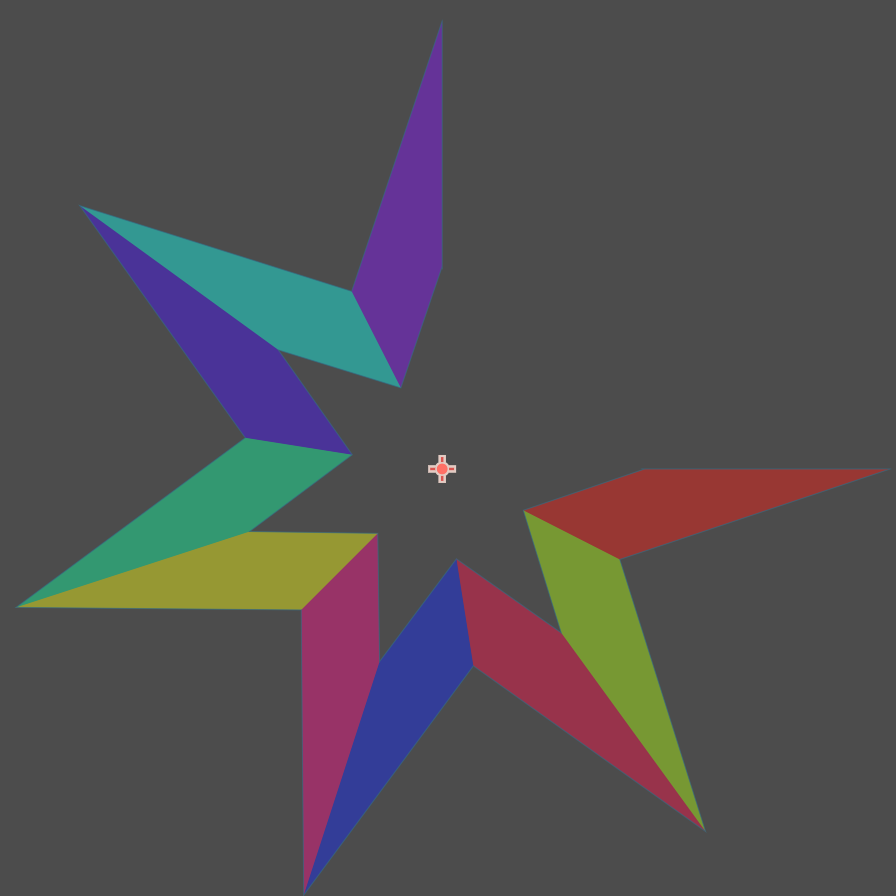
Give the GLSL for this background, as a WebGL 2 fragment shader.

```glsl
#version 300 es
precision highp float;
// An open, folded star ribbon of coloured facets around a small cross marker on grey.

uniform vec2 u_resolution;
out vec4 outColor;

const float STEP = radians(27.0); // angle of one facet

// Facet hues, counter-clockwise from the top tip
const float HUES[10] = float[10](0.75, 0.49, 0.705, 0.436, 0.169, 0.913, 0.65, 0.96, 0.22, 0.008);

vec3 facetColor(float index) {
    float hue = HUES[int(clamp(index, 0.0, 9.0))];
    vec3 ramp = clamp(abs(fract(hue + vec3(0.0, 2.0, 1.0) / 3.0) * 6.0 - 3.0) - 1.0, 0.0, 1.0);
    return 0.595 * mix(vec3(1.0), ramp, 0.667);
}

// Signed distance to the line from a to b, positive on its right
float sideOf(vec2 p, vec2 a, vec2 b) {
    vec2 d = normalize(b - a);
    return dot(p - a, vec2(d.y, -d.x));
}

float box(vec2 p, vec2 halfSize) {
    vec2 d = abs(p) - halfSize;
    return max(d.x, d.y);
}

void main() {
    float px = 1.0 / min(u_resolution.x, u_resolution.y);
    vec2 p = (gl_FragCoord.xy - 0.5 * u_resolution) * px + vec2(0.0065, 0.0234);
    float r = length(p);

    // Facet coordinate: 0 at the top tip, 10 at the right tip
    float turn = atan(p.x - p.y, -p.x - p.y + 1e-7);
    float facet = (turn + radians(135.0)) / STEP;

    // Mirror every arm into one wedge, with its tip on the x axis
    float fold = abs(facet - 2.0 * round(facet * 0.5)) * STEP;
    vec2 q = r * vec2(cos(fold), sin(fold));
    vec2 valley = vec2(cos(STEP), sin(STEP));
    float outer = sideOf(q, vec2(0.5, 0.0), 0.2225 * valley);
    float inner = sideOf(q, vec2(0.226, 0.0), 0.1016 * valley);
    float gap = min(p.x, p.y); // the open quadrant
    float star = max(max(outer, -inner), gap);

    // Facets, blended across their shared edges
    float seam = round(facet);
    float across = (facet - seam) * STEP * r;
    vec3 fill = mix(facetColor(seam - 1.0), facetColor(seam),
                    smoothstep(-0.6 * px, 0.6 * px, across));
    vec3 color = mix(vec3(0.298), fill, smoothstep(0.6 * px, -0.6 * px, star));

    // Thin teal outline
    float outline = 1.0 - smoothstep(0.0, 0.0007 + 0.5 * px, abs(star));
    color = mix(color, vec3(0.2, 0.42, 0.52), 0.6 * outline);

    // Cross marker: pale plate, red bars, coral hub
    vec2 arm = abs(p);
    arm = vec2(max(arm.x, arm.y), min(arm.x, arm.y));
    float plate = min(box(arm, vec2(0.0156, 0.0042)), r - 0.0085);
    float bar = box(arm - vec2(0.0105, 0.0), vec2(0.0028, 0.0014));
    color = mix(color, vec3(0.89, 0.80, 0.77), smoothstep(0.6 * px, -0.6 * px, plate));
    color = mix(color, vec3(0.85, 0.33, 0.31), smoothstep(0.6 * px, -0.6 * px, bar));
    color = mix(color, vec3(1.0, 0.44, 0.40), smoothstep(0.6 * px, -0.6 * px, r - 0.006));

    outColor = vec4(color, 1.0);
}
```
